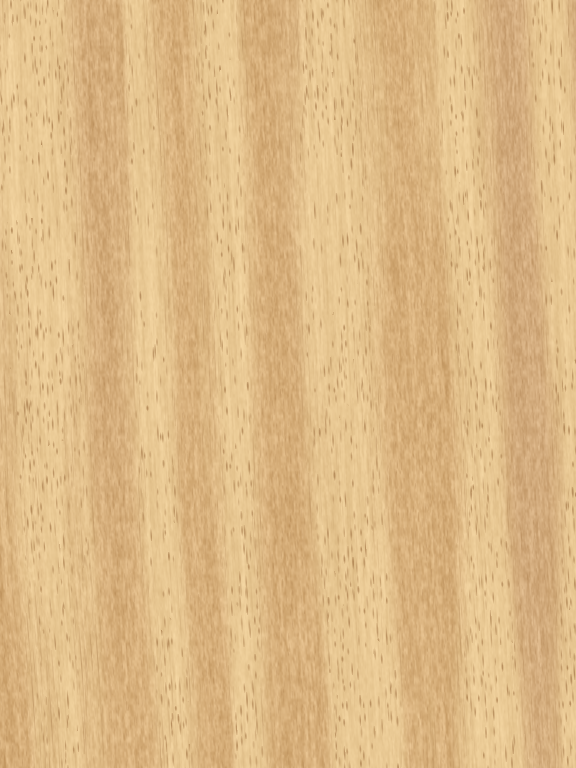
A WebGL 1 fragment shader for this texture:

```glsl
precision highp float;
// Pale straight-grained wood veneer with ribbon stripes and short dark pores.
uniform vec2 u_resolution;

#define BAND_WIDTH 0.137
#define GRAIN_LEAN 0.046
#define PORE_STRENGTH 0.66
#define FLECK_STRENGTH 0.115
#define FIBRE_STRENGTH 0.085
#define LIGHT_WOOD vec3(0.916, 0.790, 0.582)
#define MID_WOOD vec3(0.882, 0.742, 0.536)
#define DARK_WOOD vec3(0.846, 0.690, 0.484)
#define ROSY_WOOD vec3(0.822, 0.668, 0.492)
#define PORE_COLOR vec3(0.630, 0.450, 0.265)

const float TAU = 6.2831853;

float hash(vec2 p) {
  vec3 q = fract(p.xyx * vec3(0.1031, 0.1030, 0.0973));
  q += dot(q, q.yzx + 33.33);
  return fract((q.x + q.y) * q.z);
}

float noise(vec2 p) {
  vec2 i = floor(p);
  vec2 f = fract(p);
  f = f * f * (3.0 - 2.0 * f);
  float low = mix(hash(i), hash(i + vec2(1.0, 0.0)), f.x);
  float high = mix(hash(i + vec2(0.0, 1.0)), hash(i + 1.0), f.x);
  return mix(low, high, f.y);
}

float fbm(vec2 p) {
  float sum = 0.0;
  float weight = 0.5;
  for (int i = 0; i < 3; i++) {
    sum += weight * noise(p);
    p = p * 2.03 + 17.7;
    weight *= 0.5;
  }
  return sum / 0.875;
}

// Scattered slim ellipses, one per staggered cell; radius is the largest half size.
float dashes(vec2 p, vec2 cell, vec2 radius, float density, float seed) {
  float column = floor(p.x / cell.x);
  p.y += cell.y * hash(vec2(column, seed));
  vec2 id = vec2(column, floor(p.y / cell.y));
  vec2 rnd = vec2(hash(id + seed), hash(id + seed + 41.3));
  vec2 size = radius * mix(vec2(0.7, 0.35), vec2(1.0), rnd.yx);
  vec2 offset = (rnd - 0.5) * (cell - 2.0 * size);
  vec2 local = p - (id + 0.5) * cell - offset;
  float edge = (1.0 - length(local / size)) * size.x * u_resolution.y;
  float present = step(hash(id + seed + 83.9), density);
  return present * clamp(edge + 0.5, 0.0, 1.0) * mix(0.45, 1.0, hash(id + seed + 12.7));
}

// Ribbon lightness: 0 in dark stripes, 1 in pale ones.
float ribbon(vec2 g) {
  float u = g.x / BAND_WIDTH;
  float phase = u - 0.33 - 0.2 * cos(TAU * (u - 0.95) / 3.6);
  float wave = cos(TAU * phase) + 0.22 * sin(TAU * phase);
  wave += 1.5 * (fbm(g * vec2(45.0, 2.0)) - 0.5);
  wave += 0.8 * (noise(g * vec2(11.0, 2.5) + 5.0) - 0.5);
  return smoothstep(-1.1, 1.0, wave);
}

void main() {
  vec2 p = gl_FragCoord.xy / u_resolution.y;

  // Grain space follows the slight lean and wander of the fibres.
  vec2 g = p;
  g.x += GRAIN_LEAN * (p.y - 0.5) + 0.010 * (noise(p * vec2(4.0, 2.6)) - 0.5);

  // Broad stripes
  float pale = ribbon(g);
  vec3 color = mix(DARK_WOOD, MID_WOOD, smoothstep(0.0, 0.55, pale));
  color = mix(color, LIGHT_WOOD, smoothstep(0.4, 0.95, pale));
  float rosy = smoothstep(0.6, 0.68, g.x) + 0.4 * smoothstep(0.5, 0.8, noise(g * vec2(7.0, 1.5)));
  color = mix(color, ROSY_WOOD, min(rosy, 1.0) * (1.0 - pale) * 0.8);

  // Long fibres and short crisp flecks, the latter strongest in dark stripes
  float fibre = fbm(g * vec2(130.0, 3.5) + 9.0) - 0.5;
  float fine = noise(g * vec2(390.0, 18.0)) - 0.5;
  float fleck = noise(g * vec2(380.0, 105.0) + 31.0) - 0.5;
  float speck = noise(g * vec2(510.0, 260.0) + 63.0) - 0.5;
  float shade = FIBRE_STRENGTH * (0.8 * fibre + 0.5 * fine);
  shade += FLECK_STRENGTH * (0.8 * fleck + 0.45 * speck) * mix(1.0, 0.4, pale);
  color += shade * vec3(0.85, 1.0, 1.1);

  // Bold pores in pale stripes, finer ones in dark stripes
  float cluster = mix(0.15, 0.7, noise(g * vec2(22.0, 8.0) + 3.0));
  float bold = dashes(g, vec2(0.0080, 0.020), vec2(0.00125, 0.0070), cluster, 11.0);
  bold = max(bold, dashes(g + 0.37, vec2(0.0107, 0.025), vec2(0.00115, 0.0090), cluster, 27.0));
  float small = dashes(g, vec2(0.0047, 0.0125), vec2(0.0008, 0.0055), 0.6, 53.0);
  float pores = max(bold * smoothstep(0.45, 0.8, pale), 0.42 * small * (1.0 - 0.8 * pale));

  // Thin long hairs along the stripe borders
  float border = 1.0 - abs(2.0 * pale - 1.0);
  float hairs = dashes(g, vec2(0.0075, 0.095), vec2(0.0008, 0.040), 0.5, 71.0);
  hairs = max(hairs, dashes(g + 0.61, vec2(0.0058, 0.048), vec2(0.0007, 0.021), 0.45, 97.0));
  pores = max(pores, hairs * mix(0.15, 0.65, border));
  color = mix(color, PORE_COLOR, pores * PORE_STRENGTH);

  gl_FragColor = vec4(clamp(color, 0.0, 1.0), 1.0);
}
```
